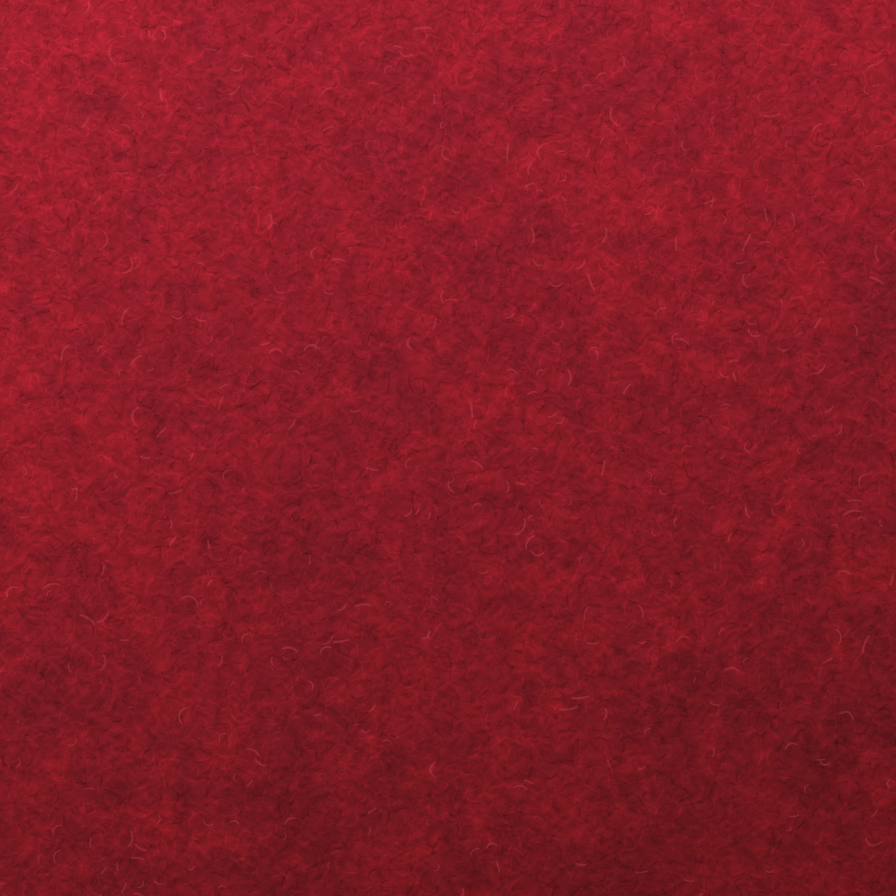
Reproduce this texture procedurally as a WebGL 1 fragment shader.

```glsl
precision highp float;
// Red wool felt: mottled dye, fine matted fibres and light falling from the top left.

uniform vec2 u_resolution;

const vec3 LIT_RED = vec3(0.635, 0.132, 0.190);
const vec3 SHADED_RED = vec3(0.415, 0.086, 0.108);
const vec3 WARM_DYE = vec3(0.19, 0.022, 0.022);
const vec3 PALE_HAIR = vec3(0.74, 0.34, 0.38);

float hash(vec2 p) {
  vec3 q = fract(vec3(p.xyx) * 0.1031);
  q += dot(q, q.yzx + 33.33);
  return fract((q.x + q.y) * q.z);
}

vec2 hash2(vec2 p) {
  return vec2(hash(p + 17.3), hash(p + 71.9));
}

float valueNoise(vec2 p) {
  vec2 cell = floor(p);
  vec2 f = fract(p);
  f = f * f * (3.0 - 2.0 * f);
  float low = mix(hash(cell), hash(cell + vec2(1.0, 0.0)), f.x);
  float high = mix(hash(cell + vec2(0.0, 1.0)), hash(cell + 1.0), f.x);
  return mix(low, high, f.y);
}

float fbm(vec2 p) {
  float sum = 0.0;
  float weight = 0.5;
  for (int i = 0; i < 4; i++) {
    sum += weight * valueNoise(p);
    p = mat2(1.6, 1.2, -1.2, 1.6) * p + 19.7;
    weight *= 0.58;
  }
  return sum / 1.057;
}

vec2 rotate(vec2 p, float angle) {
  float c = cos(angle);
  float s = sin(angle);
  return vec2(c * p.x + s * p.y, c * p.y - s * p.x);
}

// Coverage of one curved hair centred on the origin
float hair(vec2 p, float angle, float halfLength, float halfWidth, float bend, float blur) {
  vec2 q = rotate(p, angle);
  float along = q.x / halfLength;
  q.y -= bend * halfLength * along * along;
  float dist = length(vec2(max(abs(q.x) - halfLength, 0.0), q.y));
  return 1.0 - smoothstep(halfWidth - 0.5 * blur, halfWidth + blur, dist);
}

// Scattered hairs, one per cell: x = signed tone, y = coverage by rare pale ones
vec2 hairLayer(vec2 uv, float cells, float rarity, float seed, float pixel) {
  vec2 p = uv * cells;
  vec2 home = floor(p);
  vec2 result = vec2(0.0);
  for (int j = -1; j <= 1; j++) {
    for (int i = -1; i <= 1; i++) {
      vec2 cell = home + vec2(float(i), float(j));
      vec2 id = cell + seed;
      vec2 spot = hash2(id);
      vec2 shape = hash2(id + 131.0);
      float angle = 0.7 + 2.6 * (shape.x - 0.5);
      float halfLength = mix(0.3, 0.75, shape.y);
      float cover = hair(p - cell - spot, angle, halfLength, 0.07,
                         1.2 * (spot.x - 0.5), pixel * cells);
      float tone = hash(id + 257.0);
      result.x += cover * (tone - 0.5);
      result.y = max(result.y, cover * step(rarity, tone));
    }
  }
  return result;
}

// Streaky grain stretched along one direction
float streaks(vec2 uv, float angle, float scale) {
  vec2 q = rotate(uv, angle) * scale;
  return valueNoise(q * vec2(0.42, 1.0) + 40.0) - 0.5;
}

void main() {
  vec2 uv = gl_FragCoord.xy / u_resolution.y;
  vec2 frame = gl_FragCoord.xy / u_resolution;
  float pixel = 1.0 / u_resolution.y;

  // Broad light falloff
  float light = 0.20 + 0.80 * frame.y - 0.22 * frame.x;
  vec3 color = mix(SHADED_RED, LIT_RED, light);

  // Cloudy dye at two sizes
  float clouds = fbm(uv * 9.0 + 3.0) - 0.5;
  float blotches = fbm(uv * 34.0 + 60.0) - 0.5;
  float dye = 0.45 * clouds + 0.75 * blotches;
  color += WARM_DYE * dye;

  // Matted surface grain
  vec2 warp = vec2(valueNoise(uv * 55.0), valueNoise(uv * 55.0 + 90.0)) - 0.5;
  vec2 matted = uv + 0.012 * warp;
  float grain = streaks(matted, 0.6, 230.0) + streaks(matted, -0.5, 260.0);

  // Layers of short fibres
  vec2 fibres = hairLayer(uv, 75.0, 0.985, 11.0, pixel);
  fibres += hairLayer(uv + 0.37, 100.0, 0.99, 211.0, pixel);
  fibres += hairLayer(uv + 0.71, 135.0, 0.992, 407.0, pixel);
  color *= 1.0 + 0.14 * grain + 0.22 * fibres.x;
  color = mix(color, PALE_HAIR, 0.22 * min(fibres.y, 1.0));

  gl_FragColor = vec4(clamp(color, 0.0, 1.0), 1.0);
}
```
